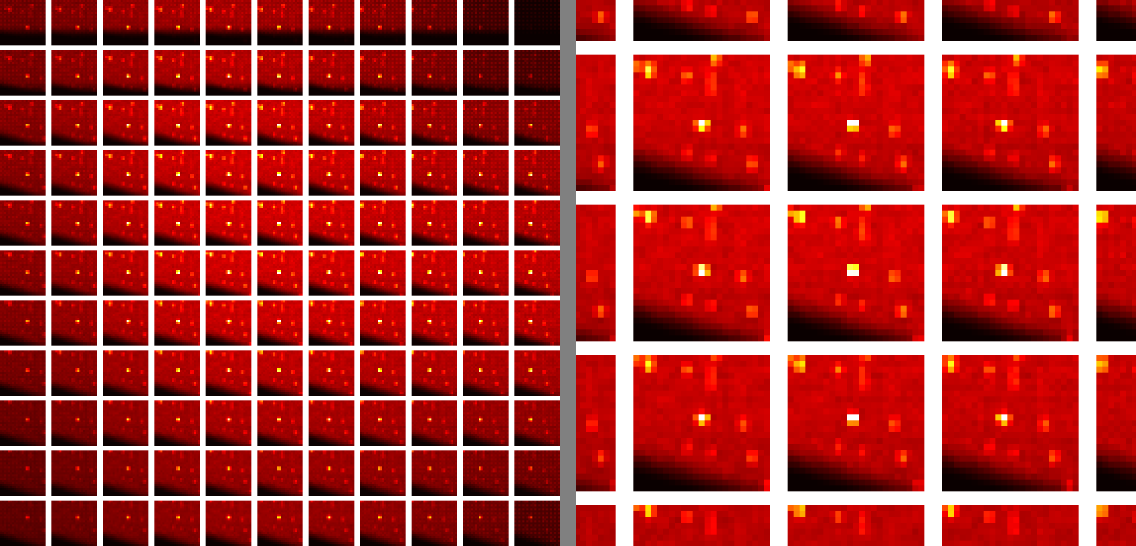
Left, the full canvas; right, a detail of the centre.
Give the GLSL for this pattern, as a Shadertoy shader.

```glsl
// Grid of small pixelated heat maps: one speckled scene seen from shifting viewpoints.
#define VIEWS 11.0                   // tiles across and down
#define CELLS 23.0                   // square cells along a tile side
#define TILE vec2(0.08138, 0.08333)  // tile size as a share of the canvas
#define PARALLAX vec2(0.57, 0.53)    // scene shift per view, in cells
#define BASE_HEAT 0.88
#define GRAIN 0.13
#define SPOT_WIDTH 1.5
#define SAMPLES 3                    // antialiasing samples per axis

// x, y from the top left in cells, height in cells, added heat
const vec4 SPOTS[11] = vec4[11](
    vec4(11.0, 11.15, 1.4, 3.7), vec4(2.1, 2.1, 2.2, 1.6),
    vec4(8.5, 3.0, 1.6, 0.85), vec4(12.6, 4.2, 4.0, 0.42),
    vec4(13.2, 0.2, 1.8, 1.0), vec4(17.9, 12.2, 2.0, 0.75),
    vec4(8.6, 16.0, 2.0, 0.42), vec4(19.4, 17.9, 2.0, 0.8),
    vec4(12.6, 17.0, 1.8, 0.4), vec4(22.0, 22.6, 1.6, 0.6),
    vec4(0.2, 1.4, 1.4, 0.9));

float hash(vec2 p) {
    vec3 q = fract(vec3(p.xyx) * 0.1031);
    q += dot(q, q.yzx + 33.33);
    return fract((q.x + q.y) * q.z);
}

float cornerDot(vec2 corner, vec2 p) {
    float angle = 6.2832 * hash(corner + 50.0);
    return dot(vec2(cos(angle), sin(angle)), p - corner);
}

float gradientNoise(vec2 p) {
    vec2 i = floor(p), f = fract(p);
    vec2 u = f * f * (3.0 - 2.0 * f);
    vec2 e = vec2(1.0, 0.0);
    return mix(mix(cornerDot(i, p), cornerDot(i + e, p), u.x),
               mix(cornerDot(i + e.yx, p), cornerDot(i + e.xx, p), u.x), u.y);
}

// Share of a unit cell covered by a box
float coverage(vec2 cell, vec2 center, vec2 size) {
    vec2 overlap = min(cell + 1.0, center + 0.5 * size) - max(cell, center - 0.5 * size);
    overlap = clamp(overlap, 0.0, 1.0);
    return overlap.x * overlap.y;
}

// Black to red to yellow to white
vec3 heatColor(float heat) {
    return clamp(vec3(max(heat, 0.04), heat - 1.0, heat - 2.0), 0.0, 1.0);
}

// Brightness of a whole tile; t runs 0..1 from the top left
float vignette(vec2 t) {
    float left = 1.0 - 0.36 * pow(1.0 - smoothstep(-0.1, 0.55, t.x), 1.3);
    float low = 1.0 - 0.30 * smoothstep(0.45, 1.0, t.y);
    float top = 1.0 - 0.14 * smoothstep(0.25, 0.0, t.y);
    float upperRight = 1.0 - 0.80 * exp(-5.0 * length(vec2(1.0 - t.x, t.y)));
    float lowerRight = 1.0 - 0.30 * exp(-6.0 * length(1.0 - t));
    return left * low * top * upperRight * lowerRight;
}

float sceneHeat(vec2 view, vec2 cell) {
    vec2 shift = PARALLAX * (view - 0.5 * (VIEWS - 1.0));
    vec2 t = view / (VIEWS - 1.0);
    vec2 p = cell + 0.5 + shift;

    // Mottled ground
    float heat = BASE_HEAT + GRAIN * gradientNoise(p * 0.43);
    heat += 0.6 * GRAIN * gradientNoise(p * 0.9 + 17.0);
    heat += 0.06 * (hash(cell + view * 31.0) - 0.5);
    heat *= 1.0 - 0.15 * smoothstep(6.0, CELLS, cell.y);

    // Hot spots, spread over the cells they overlap
    float glow = 0.0;
    for (int i = 0; i < 11; i++) {
        vec4 s = SPOTS[i];
        glow += s.w * coverage(cell, s.xy - shift, vec2(SPOT_WIDTH, s.z));
    }
    float light = vignette(t);
    heat += glow * light;

    // Shadow in the lower left, and a band rising in the top rows
    float corner = smoothstep(13.5, 20.0, cell.y - 0.3 * cell.x);
    float bandStart = 12.0 + 3.5 * view.y;
    float band = smoothstep(bandStart, bandStart + 7.0, cell.y);
    heat *= (1.0 - 0.95 * corner) * (1.0 - 0.9 * band);

    // Mesh that shows towards the outer views
    float mesh = 0.10 * smoothstep(0.25, 0.0, t.x) + 0.08 * smoothstep(0.2, 0.0, t.y);
    mesh += 0.45 * exp(-4.0 * length(vec2(1.0 - t.x, t.y)));
    mesh += 0.30 * exp(-6.0 * length(1.0 - t));
    vec2 parity = mod(cell, 2.0);
    return heat * light * (1.0 - mesh * max(parity.x, parity.y));
}

vec3 gridColor(vec2 uv) {
    vec2 pitch = (1.0 - TILE) / (VIEWS - 1.0);
    vec2 view = clamp(floor(uv / pitch), 0.0, VIEWS - 1.0);
    vec2 local = (uv - view * pitch) / TILE;
    if (max(local.x, local.y) > 1.0) return vec3(1.0);
    return heatColor(sceneHeat(view, min(floor(local * CELLS), CELLS - 1.0)));
}

void mainImage(out vec4 fragColor, in vec2 fragCoord) {
    vec3 color = vec3(0.0);
    for (int k = 0; k < SAMPLES * SAMPLES; k++) {
        vec2 offset = (vec2(k % SAMPLES, k / SAMPLES) + 0.5) / float(SAMPLES) - 0.5;
        vec2 uv = (fragCoord + offset) / iResolution.xy;
        color += gridColor(vec2(uv.x, 1.0 - uv.y));
    }
    fragColor = vec4(color / float(SAMPLES * SAMPLES), 1.0);
}
```
